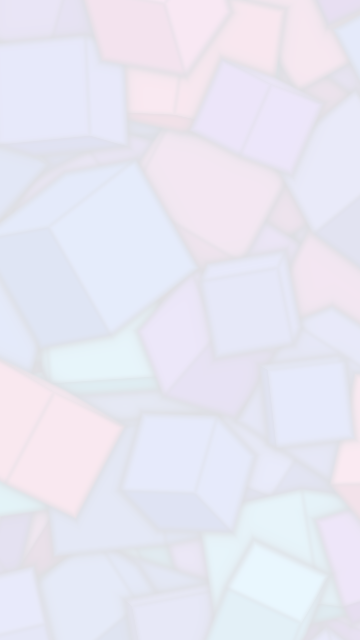
A Shadertoy shader for this background:

```glsl
// Pastel cubes heaped in soft haze. Each layer is a turned, jittered grid of
// randomly rotated boxes, painted back to front: an exact hexagon distance gives
// the outline, the nearest face plane gives the tint, and grey blurs the edges.

const int LAYERS = 4;
const vec3 HAZE = vec3(0.895, 0.898, 0.925);
const vec3 EDGE = vec3(0.868, 0.872, 0.890);
const vec3 LIGHT = vec3(-0.35, 0.70, 0.62);

vec4 hash4(vec3 p) {
    vec4 q = fract(p.xyzx * vec4(0.1031, 0.1030, 0.0973, 0.1099));
    q += dot(q, q.wzxy + 33.33);
    return fract((q.xxyz + q.yzzw) * q.zywx);
}

mat2 turn(float angle) {
    float c = cos(angle), s = sin(angle);
    return mat2(c, s, -s, c);
}

// Rotation matrix from a quaternion; its columns are the box axes
mat3 orientation(vec4 q) {
    q = normalize(q + 1e-4);
    vec3 a = q.xyz * q.xyz, w = q.w * q.xyz;
    float xy = q.x * q.y, yz = q.y * q.z, zx = q.z * q.x;
    return mat3(1.0 - 2.0 * (a.y + a.z), 2.0 * (xy + w.z), 2.0 * (zx - w.y),
                2.0 * (xy - w.z), 1.0 - 2.0 * (a.x + a.z), 2.0 * (yz + w.x),
                2.0 * (zx + w.y), 2.0 * (yz - w.x), 1.0 - 2.0 * (a.x + a.y));
}

float bell(float d, float width) {
    return exp(-d * d / (width * width));
}

float segmentDistance(vec2 p, vec2 a, vec2 b) {
    vec2 ab = b - a;
    float t = clamp(dot(p - a, ab) / max(dot(ab, ab), 1e-6), 0.0, 1.0);
    return length(p - a - ab * t);
}

// Signed distance to the projected outline of a cube
float outlineDistance(vec2 p, mat3 axes, float halfSize) {
    float d = -1.0;
    for (int i = 0; i < 3; i++) {
        vec2 along = axes[i].xy;
        vec2 n = vec2(-along.y, along.x) / max(length(along), 1e-4);
        float reach = abs(dot(n, axes[(i + 1) % 3].xy)) + abs(dot(n, axes[(i + 2) % 3].xy));
        d = max(d, abs(dot(n, p)) - halfSize * reach);
    }
    return d;
}

vec3 pastel(float pick, float drift) {
    vec3 blue = vec3(0.900, 0.925, 0.985), lilac = vec3(0.945, 0.907, 0.988);
    vec3 aqua = vec3(0.915, 0.985, 1.000), rose = vec3(0.990, 0.920, 0.950);
    vec3 tint = pick < 0.36 ? blue : pick < 0.62 ? lilac : pick < 0.82 ? aqua : rose;
    return mix(tint, pick < 0.36 || pick > 0.82 ? lilac : blue, 0.35 * drift);
}

// Lit faces with faint lines along the three edges that meet at the near corner
vec3 cubeSurface(vec2 p, mat3 axes, float halfSize, vec3 tint) {
    vec3 depth, lit;
    vec2 corner = vec2(0.0);
    for (int i = 0; i < 3; i++) {
        axes[i] *= axes[i].z < 0.0 ? -1.0 : 1.0;
        depth[i] = (halfSize - dot(p, axes[i].xy)) / max(axes[i].z, 1e-3);
        lit[i] = dot(axes[i], LIGHT);
        corner += halfSize * axes[i].xy;
    }
    float nearest = min(depth.x, min(depth.y, depth.z));
    vec3 weight = exp(-250.0 * (depth - nearest));
    float light = dot(weight, lit) / dot(weight, vec3(1.0));
    vec3 col = tint * (0.978 + 0.026 * light);

    float crease = 1.0;
    for (int i = 0; i < 3; i++) {
        vec2 end = corner - 2.0 * halfSize * axes[i].xy;
        crease = min(crease, segmentDistance(p, corner, end));
    }
    return mix(col, EDGE, 0.32 * bell(crease, 0.007));
}

vec3 paintCube(vec3 below, vec2 p, mat3 axes, float halfSize, vec3 tint) {
    float d = outlineDistance(p, axes, halfSize);
    if (d > 0.07) return below;
    vec3 col = mix(below, EDGE, 0.22 * bell(max(d, 0.0), 0.026));
    vec3 face = cubeSurface(p, axes, halfSize, tint);
    col = mix(col, face, 1.0 - smoothstep(-0.004, 0.004, d));
    return mix(col, EDGE, 0.55 * bell(d, 0.011));
}

vec3 paintLayer(vec3 col, vec2 p, float layer, float cell, float presence) {
    float front = layer / float(LAYERS - 1);
    vec2 q = turn(0.55 * layer - 0.7) * p + 3.7 * layer + 5.0;
    vec2 home = floor(q / cell);
    for (int y = -1; y <= 1; y++)
    for (int x = -1; x <= 1; x++) {
        vec2 id = home + vec2(x, y);
        vec4 place = hash4(vec3(id, layer + 3.0));
        if (place.w > presence) continue;
        vec4 look = hash4(vec3(id, layer + 23.0));
        vec2 centre = (id + 0.5 + 0.5 * (place.xy - 0.5)) * cell;
        float halfSize = cell * mix(mix(0.42, 0.29, front), 0.50, place.z * place.z);
        mat3 axes = orientation(hash4(vec3(id, layer + 43.0)) - 0.5);
        vec3 tint = mix(HAZE, pastel(look.x, look.y), 0.62 + 0.30 * front + 0.16 * look.z);
        col = paintCube(col, q - centre, axes, halfSize, tint);
    }
    return col;
}

void mainImage(out vec4 fragColor, in vec2 fragCoord) {
    vec2 p = fragCoord / iResolution.x;
    vec3 col = HAZE;
    for (int i = 0; i < LAYERS; i++) {
        float front = float(i) / float(LAYERS - 1);
        col = paintLayer(col, p, float(i), mix(0.42, 0.37, front), mix(1.0, 0.55, front));
    }
    fragColor = vec4(min(col, 1.0), 1.0);
}
```
